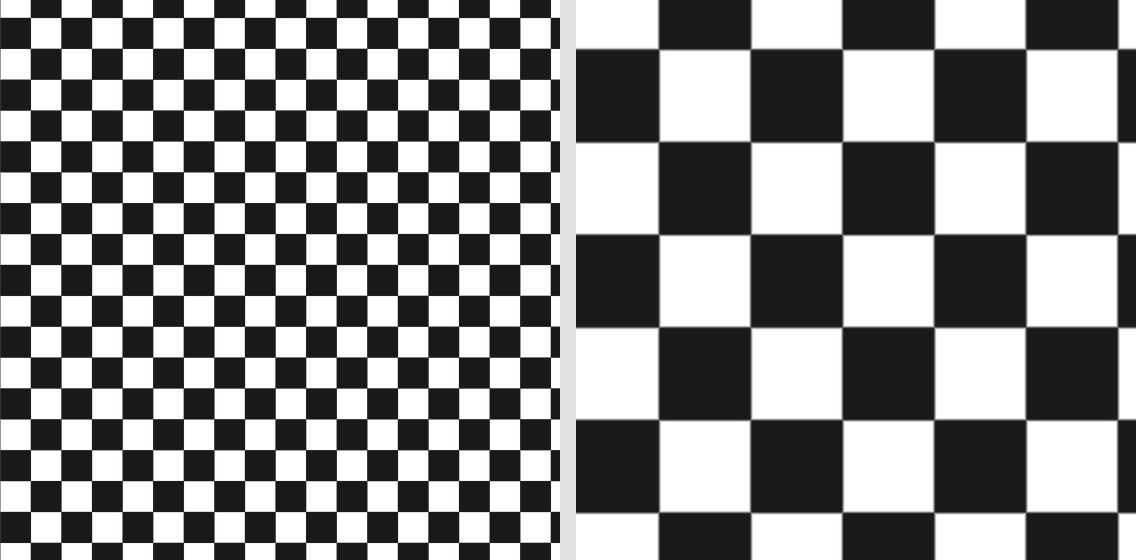
Left: the whole. Right: its middle third, enlarged.
Write a WebGL 2 fragment shader that draws this pattern.

```glsl
#version 300 es
precision highp float;
// Draws a black and white checkerboard with slightly tall, softly edged squares.

uniform vec2 u_resolution;
out vec4 outColor;

const vec3 DARK = vec3(0.105, 0.095, 0.102);
const vec3 LIGHT = vec3(1.0);
const vec2 CELL_SIZE = vec2(0.05462, 0.05514);  // one square, in canvas units
const vec2 GRID_ORIGIN = vec2(0.0005, 0.0306);  // lower left corner of a dark square
const float DARK_SPREAD = 0.0003;               // growth of the dark squares per side
const float EDGE_SOFTNESS = 0.0012;             // half width of the edge blend

// Signed distance to the nearest grid line: positive inside dark squares.
float checkerDistance(vec2 point) {
    vec2 grid = (point - GRID_ORIGIN) / CELL_SIZE;
    vec2 cell = floor(grid);
    vec2 local = grid - cell;
    vec2 toLine = min(local, 1.0 - local) * CELL_SIZE;
    float side = 1.0 - 2.0 * mod(cell.x + cell.y, 2.0);
    return side * min(toLine.x, toLine.y);
}

void main() {
    vec2 point = gl_FragCoord.xy / u_resolution;
    float halfPixel = 0.5 / min(u_resolution.x, u_resolution.y);
    float blend = max(EDGE_SOFTNESS, halfPixel);

    // Squares with smoothed edges
    float distanceInside = checkerDistance(point) + DARK_SPREAD;
    float darkness = smoothstep(-blend, blend, distanceInside);
    outColor = vec4(mix(LIGHT, DARK, darkness), 1.0);
}
```
